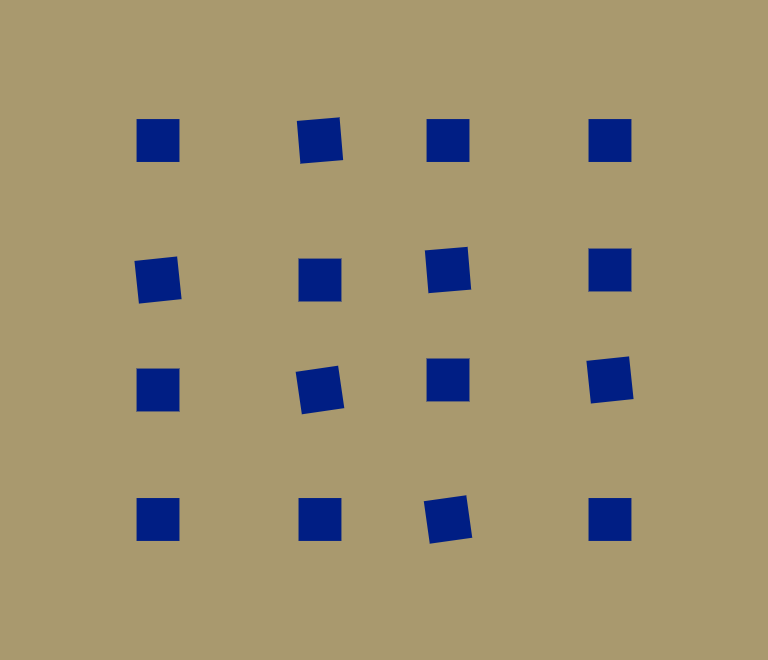
Give the GLSL for this pattern, as a Shadertoy shader.

```glsl
// Draws a four by four set of blue squares on khaki, some tilted, with uneven spacing.

const vec3 KHAKI = vec3(0.663, 0.600, 0.431);
const vec3 BLUE = vec3(0.0, 0.118, 0.518);
const int COUNT = 4;
const float HALF_SIDE = 0.0325;
const vec2 OUTER = vec2(0.3424, 0.2871);  // outer columns and rows, from the centre
const vec2 INNER = vec2(0.0970, 0.0833);  // inner columns and rows
const float ROW_SHIFT = 0.0076;           // offset of the inner rows on each side

// Signed distance to a square
float squareDistance(vec2 p, float halfSide) {
    vec2 d = abs(p) - halfSide;
    return length(max(d, 0.0)) + min(max(d.x, d.y), 0.0);
}

vec2 rotate(vec2 p, float angle) {
    float c = cos(angle), s = sin(angle);
    return vec2(c * p.x - s * p.y, s * p.x + c * p.y);
}

// Mirrored position of a line: outer at either end, inner between
float linePosition(int index, float outer, float inner) {
    float side = index < COUNT / 2 ? -1.0 : 1.0;
    return side * (index == 0 || index == COUNT - 1 ? outer : inner);
}

// Rows are counted from the top
vec2 cellCentre(int column, int row) {
    float x = linePosition(column, OUTER.x, INNER.x);
    float y = -linePosition(row, OUTER.y, INNER.y);
    bool innerRow = row > 0 && row < COUNT - 1;
    return vec2(x, y + (innerRow ? sign(x) * ROW_SHIFT : 0.0));
}

// Only the squares beside the main diagonal are tilted
float cellTilt(int column, int row) {
    if (abs(column - row) != 1) return 0.0;
    vec3 degreesTilt = column > row ? vec3(4.8, 4.8, 6.0) : vec3(6.0, 8.3, 8.0);
    return radians(degreesTilt[min(column, row)]);
}

void mainImage(out vec4 fragColor, in vec2 fragCoord) {
    vec2 p = (fragCoord - 0.5 * iResolution.xy) / iResolution.y;
    float pixel = 1.0 / iResolution.y;

    // Nearest square
    float nearest = 1.0;
    for (int row = 0; row < COUNT; row++) {
        for (int column = 0; column < COUNT; column++) {
            vec2 local = rotate(p - cellCentre(column, row), -cellTilt(column, row));
            nearest = min(nearest, squareDistance(local, HALF_SIDE));
        }
    }

    // Fill with a one pixel soft edge
    float coverage = clamp(0.5 - nearest / pixel, 0.0, 1.0);
    fragColor = vec4(mix(KHAKI, BLUE, coverage), 1.0);
}
```
